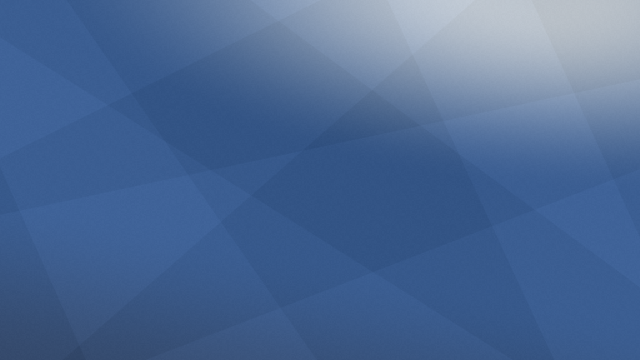
Write a Shadertoy shader that draws this background.

```glsl
const vec3 BASE_BLUE = vec3(0.200, 0.330, 0.522);
const vec3 SHADE_SLATE = vec3(0.175, 0.250, 0.370);
const vec3 GLOW_GREY = vec3(0.725, 0.755, 0.785);
const vec3 PANEL_STEP = vec3(0.016, 0.019, 0.025);
const float NEUTRAL_PANELS = 3.0;

const vec2 GLOW_CENTER = vec2(1.481, 1.023);
const vec2 GLOW_RADII = vec2(1.481, 0.579);
const float GLOW_TILT = 0.08;
const float GLOW_INNER = 0.10;
const float GLOW_OUTER = 0.95;

const float SHADE_TILT = 0.2;
const float SHADE_LOW = -0.042;
const float SHADE_HIGH = 0.468;

const float GRAIN_ROWS = 288.0;
const float GRAIN_AMOUNT = 0.012;
const float EDGE_PIXELS = 0.8;

// Panel edges: slope, intercept, lit side (+1 above, -1 below)
const int EDGE_COUNT = 10;
const vec3 EDGES[EDGE_COUNT] = vec3[](
    vec3(-1.440,  1.267, -1.0),
    vec3(-0.629,  0.896, -1.0),
    vec3( 0.494,  0.560,  1.0),
    vec3( 0.212,  0.403, -1.0),
    vec3( 0.873, -0.152,  1.0),
    vec3(-0.737,  1.512,  1.0),
    vec3(-2.160,  3.325,  1.0),
    vec3(-2.190,  4.234, -1.0),
    vec3( 0.386, -0.156, -1.0),
    vec3(-2.250,  0.537,  1.0)
);

float hash(vec2 p) {
    return fract(sin(dot(p, vec2(12.9898, 78.233))) * 43758.5453);
}

// Signed distance to an edge, positive on its lit side
float edgeDistance(vec2 p, vec3 edge) {
    return edge.z * (p.y - edge.x * p.x - edge.y) / sqrt(1.0 + edge.x * edge.x);
}

// Number of translucent panels covering a point
float panelCount(vec2 p, float blur) {
    float count = 0.0;
    for (int i = 0; i < EDGE_COUNT; i++) {
        count += smoothstep(-blur, blur, edgeDistance(p, EDGES[i]));
    }
    return count;
}

// Soft elliptical light from the upper right
float glowAmount(vec2 p) {
    vec2 d = p - GLOW_CENTER;
    d.y += GLOW_TILT * d.x;
    return 1.0 - smoothstep(GLOW_INNER, GLOW_OUTER, length(d / GLOW_RADII));
}

// Slate shade, deepest at the lower left
float shadeAmount(vec2 p) {
    return 1.0 - smoothstep(SHADE_LOW, SHADE_HIGH, p.y + SHADE_TILT * p.x);
}

void mainImage(out vec4 fragColor, in vec2 fragCoord) {
    vec2 p = fragCoord / iResolution.y;

    // Background light
    vec3 color = mix(BASE_BLUE, SHADE_SLATE, shadeAmount(p));
    color = mix(color, GLOW_GREY, glowAmount(p));

    // Overlapping panels
    float panels = panelCount(p, EDGE_PIXELS / iResolution.y);
    color += PANEL_STEP * (panels - NEUTRAL_PANELS);

    // Fine grain
    color += GRAIN_AMOUNT * (hash(floor(p * GRAIN_ROWS)) - 0.5);

    fragColor = vec4(clamp(color, 0.0, 1.0), 1.0);
}
```
